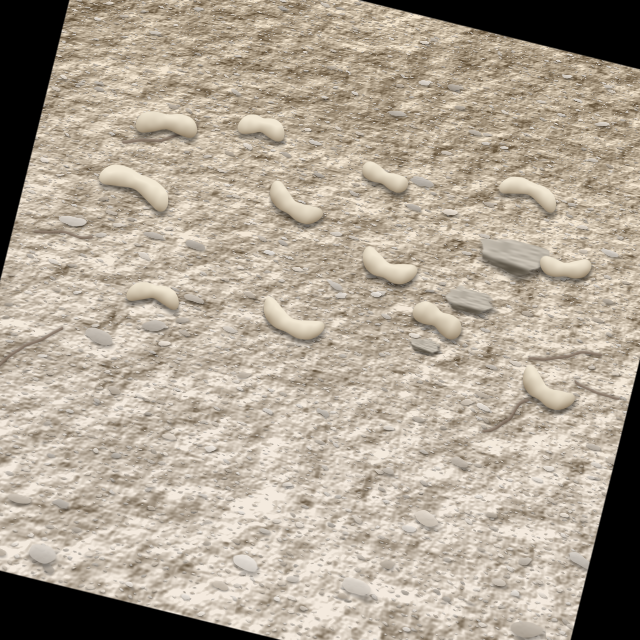
Write a WebGL 2 fragment shader that draws this texture.

```glsl
#version 300 es
precision highp float;
// Tilted square of dry stony ground strewn with pale seed pods, slabs and twigs.

uniform vec2 u_resolution;
out vec4 fragColor;

const float TILT = 0.242;                      // clockwise turn of the square
const vec3 EARTH_DARK = vec3(0.44, 0.38, 0.30);
const vec3 EARTH_LIGHT = vec3(0.91, 0.87, 0.82);
const vec3 POD_SHADE = vec3(0.55, 0.48, 0.38);
const vec3 POD_LIGHT = vec3(0.93, 0.89, 0.81);
const vec3 SLAB_SHADE = vec3(0.42, 0.39, 0.34);
const vec3 SLAB_LIGHT = vec3(0.76, 0.73, 0.68);
const vec3 TWIG_COLOUR = vec3(0.53, 0.46, 0.40);
const float GROUND_TONE = 0.74;
const float DEPTH_FADE = 0.26;                 // far ground is darker
const float FORESHORTENING = 1.7;
const float SOFTNESS = 0.0012;
const int POD_COLUMNS = 4;
const int POD_COUNT = 12;
const int SLAB_COUNT = 3;
const int TWIG_COUNT = 6;

vec4 hash4(vec2 p) {
  vec4 a = fract(p.xyxy * vec4(0.1031, 0.1030, 0.0973, 0.1099));
  a += dot(a, a.wzxy + 33.33);
  return fract((a.xxyz + a.yzzw) * a.zywx);
}

float noise(vec2 p) {
  vec2 i = floor(p), f = fract(p);
  f = f * f * (3.0 - 2.0 * f);
  return mix(mix(hash4(i).x, hash4(i + vec2(1, 0)).x, f.x),
             mix(hash4(i + vec2(0, 1)).x, hash4(i + vec2(1, 1)).x, f.x), f.y);
}

mat2 rotation(float a) { return mat2(cos(a), -sin(a), sin(a), cos(a)); }

float cover(float d, float soft) { return 1.0 - smoothstep(-soft, soft, d); }

vec3 earth(float tone) { return mix(EARTH_DARK, EARTH_LIGHT, tone); }

// Embossed crumbs over broad patches
float groundTone(vec2 g, float height) {
  float tone = GROUND_TONE - DEPTH_FADE * height;
  tone += 0.26 * (noise(g * 5.0 + 40.0) - 0.5) + 0.2 * (noise(g * 17.0 + 60.0) - 0.5);
  float freq = 24.0;
  for (int i = 0; i < 4; i++) {
    vec2 s = g * freq + 100.0 + 17.0 * float(i);
    tone += 0.5 * (noise(s) - noise(s + vec2(-0.35, 0.5)));
    freq *= 2.1;
  }
  return tone - 0.3 * smoothstep(0.68, 0.95, noise(g * 85.0 + 200.0));
}

// One layer of angular stones, at most one per cell
vec3 stones(vec3 col, vec2 g, float cells, float share, float soft) {
  vec2 s = g * cells + 200.0;
  s.x += hash4(vec2(floor(s.y), cells)).x;
  vec4 h = hash4(floor(s) + cells), k = hash4(floor(s) + cells + 71.0);
  if (h.z > share) return col;
  vec2 d = fract(s) - 0.5 - 0.3 * (h.xy - 0.5);
  float radius = 0.1 + 0.16 * h.w * h.w;
  float rough = 0.12 * (noise(s * 5.0) - 0.5);
  vec2 stretch = vec2(0.8, 1.3);
  mat2 turn = rotation(1.4 * (k.x - 0.5));
  float body = length(turn * d * stretch) - radius + rough;
  float shade = length(turn * (d + vec2(-0.03, 0.08)) * stretch) - radius + rough;
  col = mix(col, col * 0.68, cover(shade, 0.06 + soft * cells));
  float tone = mix(0.55, 1.02, k.y) + 0.16 * d.y / radius;
  vec3 stone = mix(earth(tone), vec3(dot(earth(tone), vec3(0.333))), 0.5 * k.z);
  return mix(col, stone, 0.9 * cover(body, soft * cells));
}

vec3 slab(vec3 col, vec2 q, float index, float soft) {
  vec4 h = hash4(vec2(index, 7.0));
  float size = 0.062 * (1.0 - 0.28 * index);
  vec2 d = q - vec2(0.27 - 0.05 * index, 0.17 - 0.085 * index);
  d = d * vec2(1.0, 2.1) / size;
  float body = -1.0, shade = -1.0;
  for (int i = 0; i < 6; i++) {
    float a = (float(i) + 0.6 * hash4(vec2(i, index)).x) * 1.047;
    vec2 n = vec2(cos(a), sin(a));
    body = max(body, dot(d, n) - 0.8);
    shade = max(shade, dot(d + vec2(-0.06, 0.25), n) - 0.8);
  }
  body += 0.2 * (noise(d * 4.0 + 30.0) - 0.5);
  col = mix(col, col * 0.55, cover(shade, 0.2));
  float light = smoothstep(-0.6, -0.3, d.y + 0.3 * h.x * d.x) - 0.4 * noise(d * vec2(4, 9) + 50.0);
  return mix(col, mix(SLAB_SHADE, SLAB_LIGHT, light + 0.15), cover(body, soft / size * 2.0));
}

vec3 twig(vec3 col, vec2 q, float index, float soft) {
  vec4 h = hash4(vec2(index, 23.0)), k = hash4(vec2(index, 31.0));
  float side = mod(index, 2.0) * 2.0 - 1.0;
  vec2 d = rotation(2.2 * (h.z - 0.5)) * (q - vec2(side * (0.3 + 0.15 * h.x), mix(-0.16, 0.26, h.y)));
  d.y += 0.5 * (k.x - 0.5) * abs(d.x) + 0.012 * (noise(vec2(d.x * 35.0 + 90.0, index)) - 0.5);
  float body = length(vec2(max(abs(d.x) - 0.03 - 0.05 * h.w, 0.0), d.y)) - 0.0012 - 0.0016 * k.y;
  col = mix(col, col * 0.75, cover(body - 0.001, 0.004));
  return mix(col, TWIG_COLOUR + 40.0 * d.y, 0.85 * cover(body, soft));
}

// Two lobes joined by a waist; xy is the offset from the spine, z the distance
vec3 podShape(vec2 d, float halfLength, float radius, float bend) {
  d.y -= bend * (d.x * d.x / halfLength - 0.4 * halfLength);
  vec2 off = vec2(sign(d.x) * max(abs(d.x) - halfLength, 0.0), d.y);
  float waist = d.x / (0.45 * halfLength);
  float r = radius * (1.0 - 0.28 * exp(-waist * waist));
  return vec3(off / r, length(off) - r);
}

vec3 pod(vec3 col, vec2 q, int index, float soft) {
  vec2 cell = vec2(index % POD_COLUMNS, index / POD_COLUMNS);
  vec4 h = hash4(cell + 11.0), k = hash4(cell + 53.0);
  vec2 centre = vec2(-0.36 + 0.21 * cell.x + 0.06 * cell.y, 0.27 - 0.13 * cell.y);
  vec2 d = q - centre - (h.xy - 0.5) * vec2(0.11, 0.08);
  mat2 turn = rotation(-0.12 + 0.6 * (h.z - 0.5));
  float halfLength = mix(0.02, 0.041, h.w), radius = mix(0.0135, 0.018, k.x);
  float bend = 0.5 * (k.y - 0.5);
  vec3 shape = podShape(turn * d, halfLength, radius, bend);
  vec3 shadow = podShape(turn * (d + vec2(-0.002, 0.007)), halfLength, radius, bend);
  col = mix(col, col * 0.55, cover(shadow.z, 0.006));
  vec2 normal = shape.xy * turn;
  float light = 0.72 + 0.5 * normal.y - 0.1 * normal.x - 0.25 * dot(normal, normal);
  light += 0.15 * (noise(d * 90.0 + 70.0) - 0.5) + 0.2 * k.z;
  return mix(col, mix(POD_SHADE, POD_LIGHT, clamp(light, 0.0, 1.05)), cover(shape.z, soft));
}

void main() {
  vec2 q = rotation(-TILT) * (gl_FragCoord.xy / u_resolution - 0.5);
  float pixel = 1.0 / min(u_resolution.x, u_resolution.y);
  float soft = max(SOFTNESS, 0.8 * pixel);

  // Ground in perspective, with stones from large to small
  vec2 g = vec2(q.x * (1.0 + 0.5 * q.y), FORESHORTENING * (q.y + 0.5 * q.y * q.y));
  vec3 col = earth(clamp(groundTone(g, q.y), -0.1, 1.1));
  col *= mix(vec3(1.0), vec3(1.0, 0.98, 0.93), smoothstep(-0.3, 0.5, q.y));
  col = stones(col, g, 110.0, 0.4, soft);
  col = stones(col, g, 58.0, 0.35, soft);
  col = stones(col, g, 30.0, 0.25, soft);
  col = stones(col, g, 14.0, 0.16, soft);

  // Scattered objects, far to near
  for (int i = 0; i < TWIG_COUNT; i++) col = twig(col, q, float(i), soft);
  for (int i = 0; i < SLAB_COUNT; i++) col = slab(col, q, float(i), soft);
  for (int i = 0; i < POD_COUNT; i++) col = pod(col, q, i, soft);

  // Black surround
  float edge = max(abs(q.x), abs(q.y)) - 0.5;
  fragColor = vec4(col * cover(edge, pixel), 1.0);
}
```
